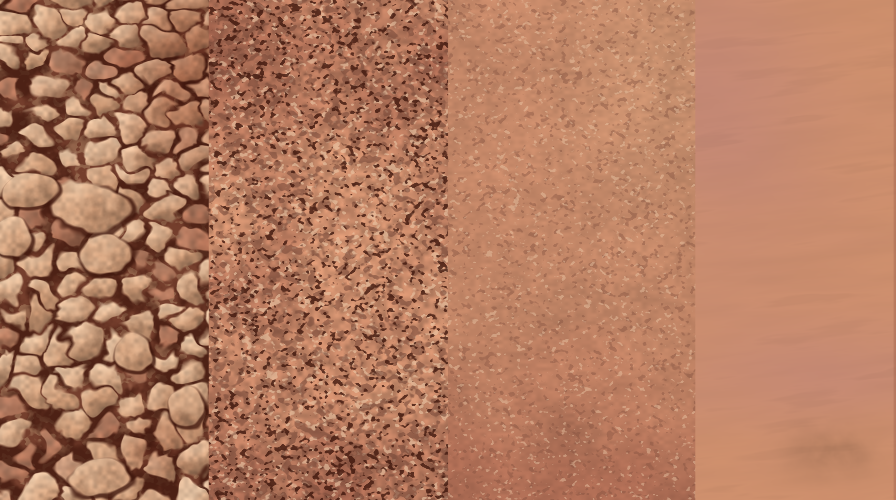
Reproduce this texture procedurally as a Shadertoy shader.

```glsl
const vec3 SEAMS = vec3(0.233, 0.5, 0.776);  // panel edges across the width
const vec3 CRACK = vec3(0.25, 0.09, 0.05);
const vec3 GRAVEL = vec3(0.6, 0.35, 0.26);
const vec3 STONE = vec3(0.79, 0.59, 0.45);
const vec3 PALE = vec3(0.92, 0.78, 0.65);
const vec3 EARTH = vec3(0.77, 0.535, 0.41);
const vec3 LOAM = vec3(0.75, 0.515, 0.395);
const vec3 RUST = vec3(0.63, 0.385, 0.3);
const vec3 CLAY = vec3(0.805, 0.56, 0.425);
const vec3 PINK = vec3(0.765, 0.53, 0.455);
const float ROUNDING = 13.0;  // higher gives sharper stone corners

// Large stones: centre, then radii
const vec4 BOULDERS[7] = vec4[7](
    vec4(0.175, 0.592, 0.082, 0.056), vec4(0.205, 0.490, 0.060, 0.040),
    vec4(0.200, 0.047, 0.080, 0.043), vec4(0.050, 0.618, 0.062, 0.035),
    vec4(0.268, 0.298, 0.039, 0.043), vec4(0.375, 0.190, 0.042, 0.046),
    vec4(0.030, 0.525, 0.040, 0.045));

float hash(vec2 p) {
    vec3 q = fract(p.xyx * 0.1031);
    q += dot(q, q.yzx + 33.33);
    return fract((q.x + q.y) * q.z);
}

vec2 hash2(vec2 p) { return vec2(hash(p), hash(p + 71.7)); }

float noise(vec2 p) {
    vec2 i = floor(p), f = fract(p);
    f = f * f * (3.0 - 2.0 * f);
    return mix(mix(hash(i), hash(i + vec2(1, 0)), f.x),
               mix(hash(i + vec2(0, 1)), hash(i + 1.0), f.x), f.y);
}

float fbm(vec2 p) {
    float sum = 0.0, amp = 0.53;
    for (int i = 0; i < 4; i++) {
        sum += amp * noise(p);
        p = mat2(1.6, 1.2, -1.2, 1.6) * p + 17.3;
        amp *= 0.5;
    }
    return sum;
}

// Soft elliptical patch, one at its centre
float patchAt(vec2 p, vec2 centre, vec2 radius) {
    vec2 d = (p - centre) / radius;
    return exp(-dot(d, d));
}

// Rounded border distance in x, offset from the seed in yz, cell hash in w
vec4 cells(vec2 p) {
    vec2 base = floor(p), nearest = vec2(0), id = vec2(0);
    float best = 9.0, crowd = 0.0;
    for (int k = 0; k < 9; k++) {
        vec2 c = base + vec2(k % 3 - 1, k / 3 - 1);
        vec2 r = c + 0.1 + 0.8 * hash2(c) - p;
        if (dot(r, r) < best) { best = dot(r, r); nearest = r; id = c; }
    }
    for (int k = 0; k < 25; k++) {
        vec2 c = id + vec2(k % 5 - 2, k / 5 - 2);
        vec2 r = c + 0.1 + 0.8 * hash2(c) - p;
        if (c != id) crowd += exp(-ROUNDING * dot(0.5 * (r + nearest), normalize(r - nearest)));
    }
    return vec4(-log(crowd) / ROUNDING, -nearest, hash(id + 9.1));
}

// Irregular specks where two turned noise layers exceed a level
float specks(vec2 p, float density, float level) {
    vec2 q = mat2(0.8, 0.6, -0.6, 0.8) * (p * vec2(0.9, 1.1)) * density;
    float n = 0.6 * noise(q) + 0.4 * noise(mat2(0.5, -1.5, 1.5, 0.5) * q + 13.7);
    return smoothstep(level - 0.06, level + 0.08, n);
}

vec3 stoneColor(vec2 offset, float tone, vec2 p) {
    float light = dot(offset, vec2(-0.5, 0.75)) + 0.7 * (fbm(p * 32.0) - 0.5);
    vec3 col = mix(STONE, PALE, clamp(0.15 + 0.55 * tone + 1.1 * light, 0.0, 1.0));
    return col * (0.88 + 0.2 * noise(p * 110.0) + 0.45 * min(light + 0.05, 0.0));
}

vec3 rubble(vec2 p) {
    // Gravel bed, deepest in irregular hollows
    float hollow = smoothstep(0.3, 0.65, fbm(p * 24.0));
    vec3 col = mix(GRAVEL, STONE, specks(p, 95.0, 0.58));
    col = mix(col, CRACK, 0.4 + 0.45 * hollow);
    // Packed stones, smaller towards the top
    vec2 q = vec2(p.x * 16.0, p.y * (15.5 + 3.5 * p.y));
    q += 0.5 * vec2(noise(q * 1.7), noise(q * 1.7 + 40.0));
    q += 0.14 * vec2(noise(q * 5.0), noise(q * 5.0 + 20.0));
    vec4 s = cells(q);
    float sparse = smoothstep(0.5, 0.75, fbm(p * 7.0 + 3.0));
    float gap = -0.02 + 0.1 * sparse + 0.08 * s.w * s.w;
    vec3 face = stoneColor(s.yz, s.w, p);
    face = mix(face, GRAVEL * (0.75 + 0.5 * noise(p * 70.0)), 0.7 * smoothstep(0.8, 0.9, s.w));
    col = mix(col, face, smoothstep(gap, gap + 0.1, s.x));
    // Boulders casting shade to the lower right
    for (int i = 0; i < 7; i++) {
        vec4 b = BOULDERS[i];
        vec2 d = (p - b.xy) / b.zw;
        float rough = 0.5 * noise(p * 19.0 + float(i) * 7.0) + 0.2 * noise(p * 50.0) - 1.3;
        float shade = length(d - vec2(0.07, -0.12)) + rough;
        float edge = length(d) + rough;
        col = mix(col, CRACK, 0.8 * (1.0 - smoothstep(0.0, 0.16, shade)));
        col = mix(col, stoneColor(d * 0.4, 0.3, p), 1.0 - smoothstep(-0.08, 0.05, edge));
    }
    float red = patchAt(p, vec2(0.37, 0.85), vec2(0.1, 0.18))
              + 0.7 * patchAt(p, vec2(0.31, 0.1), vec2(0.06, 0.07));
    return mix(col, col * vec3(0.85, 0.72, 0.68), min(red, 1.0));
}

vec3 gritSoil(vec2 p) {
    float dark = 0.75 * patchAt(p, vec2(0.48, 0.95), vec2(0.3, 0.22))
               + 0.45 * patchAt(p, vec2(0.82, 0.83), vec2(0.15, 0.13))
               + 0.4 * patchAt(p, vec2(0.46, 0.43), vec2(0.13, 0.1))
               + 0.8 * patchAt(p, vec2(0.58, 0.0), vec2(0.34, 0.15));
    dark = clamp(dark + 1.2 * (fbm(p * 9.0) - 0.45), 0.0, 1.0);
    vec3 col = mix(EARTH * 1.03, RUST, dark) * (0.86 + 0.28 * noise(p * 95.0));
    col = mix(col, PALE, 0.6 * specks(p + 2.1, 120.0, 0.68));
    col = mix(col, RUST * 0.75, 0.6 * specks(p + 4.7, 85.0, 0.64 - 0.06 * dark));
    return mix(col, CRACK, 0.8 * specks(p + 8.3, 125.0, 0.7 - 0.06 * dark));
}

vec3 fineSoil(vec2 p) {
    float low = 1.0 - smoothstep(0.0, 0.4, p.y + 0.25 * (fbm(p * 6.0) - 0.5));
    vec3 col = mix(LOAM, RUST * 1.03, 0.85 * low);
    col = mix(col, STONE, 0.5 * patchAt(p, vec2(1.32, 0.85), vec2(0.2, 0.3)));
    col *= 0.87 + 0.17 * fbm(p * 8.0) + 0.1 * noise(p * vec2(90.0, 130.0));
    col = mix(col, RUST * 0.8, 0.4 * specks(p + 1.3, 120.0, 0.7));
    return mix(col, PALE, 0.45 * specks(p + 6.1, 140.0, 0.74));
}

vec3 smoothClay(vec2 p) {
    float pink = 0.9 * patchAt(p, vec2(1.43, 0.78), vec2(0.2, 0.32))
               + 0.7 * patchAt(p, vec2(1.66, 0.25), vec2(0.3, 0.1));
    pink += 0.5 * (fbm(p * vec2(3.0, 9.0)) - 0.5);
    vec3 col = mix(CLAY, PINK, clamp(pink, 0.0, 1.0));
    // Wind streaks and a low smudge
    float streak = fbm(vec2(p.x * 5.0, p.y * 36.0 - p.x * 4.0));
    col *= 0.97 + 0.06 * streak - 0.04 * smoothstep(0.62, 0.78, streak);
    float smudge = patchAt(p, vec2(1.66, 0.1), vec2(0.08, 0.05)) * fbm(p * 22.0);
    return col * (1.0 - 0.22 * smudge);
}

void mainImage(out vec4 fragColor, in vec2 fragCoord) {
    vec2 p = fragCoord / iResolution.y;
    float x = fragCoord.x / iResolution.x, aa = 0.7 / iResolution.x;
    vec3 seam = smoothstep(SEAMS - aa, SEAMS + aa, vec3(x));
    vec3 col = mix(rubble(p), gritSoil(p), seam.x);
    col = mix(col, fineSoil(p), seam.y);
    col = mix(col, smoothClay(p), seam.z);
    col = mix(col, RUST, 0.45 * smoothstep(0.996, 0.999, x));
    fragColor = vec4(clamp(col, 0.0, 1.0), 1.0);
}
```
